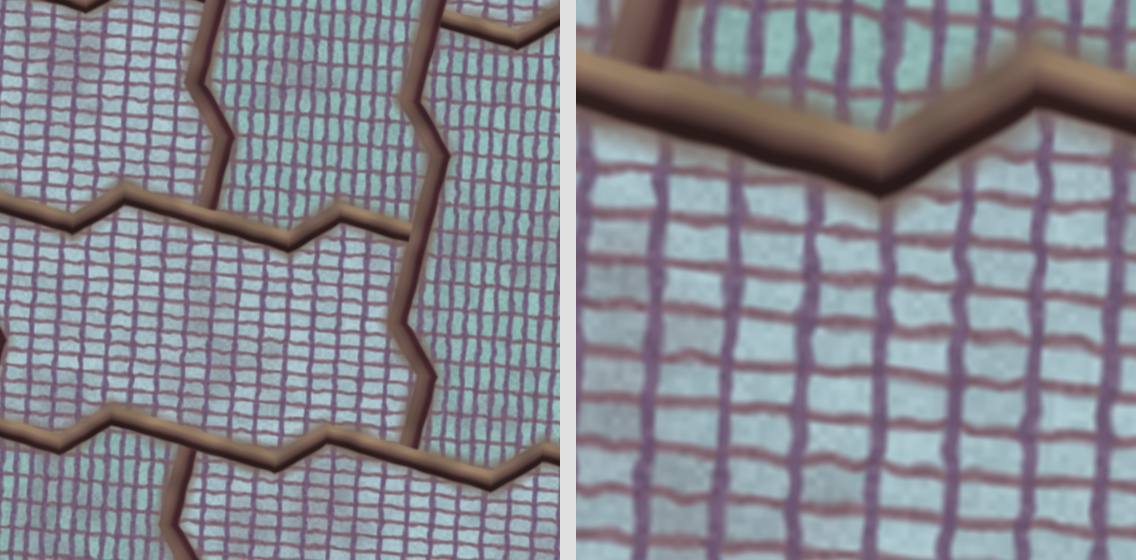
Left: the whole. Right: its middle third, enlarged.
This texture is drawn by a Shadertoy shader. Its source:

```glsl
#define ORIGIN vec2(0.3685, 0.3945)   // one lattice node, measured from the top left
#define STEP_ACROSS vec2(0.385, 0.033)
#define STEP_DOWN vec2(-0.0235, 0.3945)
#define ZIGZAG 0.077                  // joint kink height, in lattice steps
#define JOINT_HALF 0.045              // joint half width, in lattice steps
#define MESH_LONG 8.5                 // mesh cells per step along a paver
#define MESH_SHORT 14.4               // mesh cells per step across a paver
#define LINE_HALF vec2(0.0125, 0.0095)
#define WOBBLE 0.014
#define SOFTNESS 0.009

const vec3 TILE_BLUE = vec3(0.64, 0.74, 0.77);
const vec3 TILE_GREEN = vec3(0.56, 0.71, 0.70);
const vec3 TILE_GREY = vec3(0.53, 0.55, 0.58);
const vec3 LINE_PURPLE = vec3(0.43, 0.34, 0.45);
const vec3 LINE_ROSE = vec3(0.49, 0.37, 0.41);
const vec3 STAIN = vec3(0.47, 0.39, 0.35);
const vec3 JOINT_TAN = vec3(0.56, 0.47, 0.38);
const vec3 JOINT_BROWN = vec3(0.38, 0.28, 0.26);
const vec3 JOINT_DARK = vec3(0.17, 0.11, 0.11);
const vec3 JOINT_MAROON = vec3(0.25, 0.14, 0.17);

float hash(vec2 p) {
    return fract(sin(dot(p, vec2(12.9898, 78.233))) * 43758.5453);
}

float noise(vec2 p) {
    vec2 i = floor(p), f = fract(p);
    f = f * f * (3.0 - 2.0 * f);
    return mix(mix(hash(i), hash(i + vec2(1, 0)), f.x),
               mix(hash(i + vec2(0, 1)), hash(i + vec2(1, 1)), f.x), f.y);
}

// Joint displacement (x) and steepness of its slope from 0 to 1 (y)
vec2 zigzag(float t) {
    float c = fract(t) - 0.5, a = abs(c);
    float height = min(a / 0.115, (0.5 - a) / 0.385);
    return vec2(-sign(c) * ZIGZAG * height, 1.0 - smoothstep(0.08, 0.15, a));
}

// Herringbone role: 0 right half, 1 lower half, 2 upper half, 3 left half
float role(vec2 cell) {
    return mod(cell.x - cell.y, 4.0);
}

// Shading across a joint, s runs from -1 to 1
vec3 jointShade(float s, vec3 light, vec3 dark) {
    vec3 c = mix(light, JOINT_BROWN, smoothstep(-0.6, 0.2, s));
    c = mix(c, dark, smoothstep(0.0, 0.6, s));
    return mix(c, JOINT_BROWN, 0.6 * smoothstep(0.75, 1.1, s));
}

vec3 mesh(vec2 q, vec2 paver, bool upright, float soft) {
    vec2 count = upright ? vec2(MESH_SHORT, MESH_LONG) : vec2(MESH_LONG, MESH_SHORT);
    vec2 wobble = vec2(noise(q * 27.0), noise(q * 27.0 + 40.0)) - 0.5;
    vec2 g = (q + WOBBLE * wobble) * count + 0.25 * hash(paver) - 0.1;
    vec2 d = abs(fract(g) - 0.5) / count;
    vec2 line = 1.0 - smoothstep(LINE_HALF - soft, LINE_HALF + soft, d);

    // Cell fill with patches, cell variation and grain
    float patches = noise(q * 3.0 + 7.0) * 0.6 + noise(q * 9.0) * 0.4;
    vec3 color = mix(upright ? TILE_GREEN : TILE_BLUE, TILE_GREY,
                     0.7 * smoothstep(0.4, 0.85, patches));
    color *= 0.96 + 0.08 * hash(floor(g + 0.5) + paver * 31.0);
    color = mix(color, LINE_ROSE, 0.92 * line.y);
    color = mix(color, LINE_PURPLE, 0.92 * line.x);
    return color + 0.07 * (noise(q * 75.0) - 0.5);
}

void mainImage(out vec4 fragColor, in vec2 fragCoord) {
    vec2 p = fragCoord / iResolution.y;
    p.y = 1.0 - p.y;
    vec2 q = inverse(mat2(STEP_ACROSS, STEP_DOWN)) * (p - ORIGIN);
    float soft = max(SOFTNESS, 2.0 / iResolution.y);

    // Straighten the zigzag joints into integer lines
    vec2 zx = zigzag(q.y), zy = zigzag(q.x);
    vec2 w = q + vec2(zx.x + 0.015, 0.012 - zy.x);
    w += 0.008 * (vec2(noise(q * 14.0), noise(q * 14.0 + 9.0)) - 0.5);
    vec2 cell = floor(w), node = floor(w + 0.5);
    vec2 d = (w - node) / mix(vec2(1.02), vec2(1.2), vec2(zx.y, zy.y));

    // Drop the joints inside each two-cell paver
    if (role(vec2(node.x, cell.y)) == 0.0) d.x = 1.0;
    if (role(vec2(cell.x, node.y)) == 1.0) d.y = 1.0;

    float k = role(cell);
    bool upright = k == 1.0 || k == 2.0;
    vec2 paver = cell - vec2(k == 0.0, k == 1.0);
    vec3 color = mesh(q, paver, upright, soft);

    // Dirt along the joints
    float near = min(abs(d.x), abs(d.y));
    float dirt = 1.0 - smoothstep(JOINT_HALF, JOINT_HALF + 0.055, near);
    color = mix(color, STAIN, dirt * (0.35 + 0.6 * noise(q * 8.0 + 3.0)));

    // Joints, with the continuous one on top at each node
    vec2 mask = 1.0 - smoothstep(JOINT_HALF - soft, JOINT_HALF + soft, abs(d));
    vec2 s = d / JOINT_HALF;
    vec3 rail = jointShade(s.y, mix(JOINT_TAN, STAIN, 0.8 * zy.y), JOINT_DARK);
    vec3 post = jointShade(s.x, mix(JOINT_BROWN, STAIN, 0.6), JOINT_MAROON);
    float grime = 0.88 + 0.24 * noise(q * 11.0 + 20.0);
    bool postThrough = role(node) != 0.0 && role(node - vec2(0, 1)) != 0.0;
    if (postThrough) {
        color = mix(color, rail * grime, mask.y);
        color = mix(color, post * grime, mask.x);
    } else {
        color = mix(color, post * grime, mask.x);
        color = mix(color, rail * grime, mask.y);
    }
    fragColor = vec4(clamp(color, 0.0, 1.0), 1.0);
}
```
